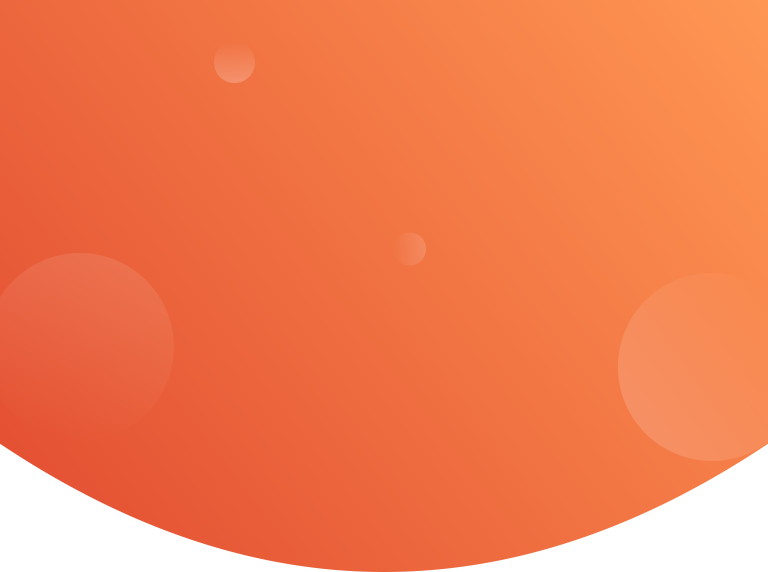
This background is drawn by a WebGL 1 fragment shader. Its source:

```glsl
precision highp float;

uniform vec2 u_resolution;

// Sky gradient
const vec3 EMBER = vec3(0.894, 0.318, 0.200);
const vec3 APRICOT = vec3(1.000, 0.594, 0.328);
const vec2 GRADIENT_DIRECTION = vec2(0.79, 0.61);
const float GRADIENT_START = 0.100;
const float GRADIENT_END = 1.250;

// Curved lower edge
const vec3 PAPER = vec3(1.0);
const float CURVE_RISE = 0.167;

// Discs: centre and radius, in canvas widths
const vec3 DISC_TOP = vec3(0.3053, 0.6634, 0.0267);
const vec3 DISC_MIDDLE = vec3(0.5332, 0.4206, 0.0215);
const vec3 DISC_LEFT = vec3(0.1040, 0.2930, 0.1224);
const vec3 DISC_RIGHT = vec3(0.9270, 0.2670, 0.1224);

// Soft-edged coverage of a signed distance, negative inside
float coverage(float dist, float pixel) {
  return clamp(0.5 - dist / pixel, 0.0, 1.0);
}

// Opacity of a disc that is brightest towards one side and clear on the other
float discGlow(vec2 p, vec3 disc, vec2 brightSide, float strength, float pixel) {
  vec2 offset = p - disc.xy;
  float fade = 0.5 + 0.5 * dot(offset, normalize(brightSide)) / disc.z;
  return strength * clamp(fade, 0.0, 1.0) * coverage(length(offset) - disc.z, pixel);
}

void main() {
  float pixel = 1.0 / u_resolution.x;
  vec2 p = gl_FragCoord.xy * pixel;

  // Diagonal gradient
  float along = dot(p, GRADIENT_DIRECTION);
  float blend = (along - GRADIENT_START) / (GRADIENT_END - GRADIENT_START);
  vec3 color = mix(EMBER, APRICOT, clamp(blend, 0.0, 1.0));

  // Translucent discs
  color = mix(color, PAPER, discGlow(p, DISC_TOP, vec2(0.0, -1.0), 0.23, pixel));
  color = mix(color, PAPER, discGlow(p, DISC_MIDDLE, vec2(1.0, 0.0), 0.15, pixel));
  color = mix(color, PAPER, discGlow(p, DISC_LEFT, vec2(0.2, 1.0), 0.10, pixel));
  color = mix(color, PAPER, discGlow(p, DISC_RIGHT, vec2(-1.0, -0.75), 0.16, pixel));

  // Parabolic lower edge, with its height turned into a distance by the slope
  float u = 2.0 * p.x - 1.0;
  float slope = 4.0 * CURVE_RISE * u;
  float edge = (CURVE_RISE * u * u - p.y) / sqrt(1.0 + slope * slope);
  color = mix(PAPER, color, coverage(edge, pixel));

  gl_FragColor = vec4(color, 1.0);
}
```
